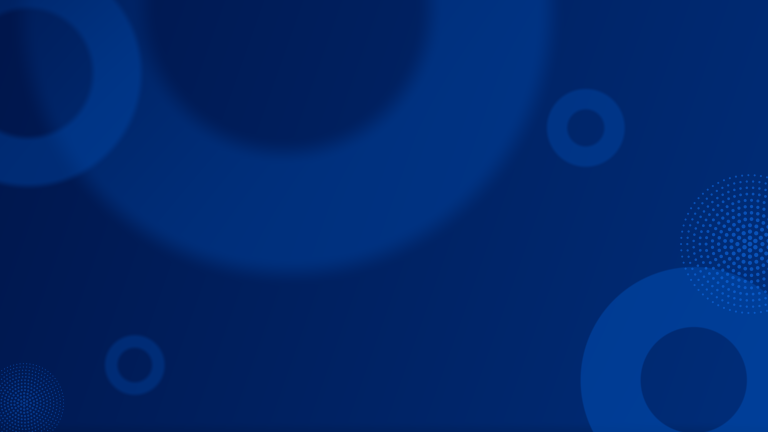
Reproduce this background procedurally as a WebGL 2 fragment shader.

```glsl
#version 300 es
precision highp float;
// Deep blue diagonal gradient with translucent rings and halftone dot discs.
// Rings are differences of soft discs; the dots are laid out on concentric
// circles in polar cells. Lengths are in units of the canvas height.

uniform vec2 u_resolution;
out vec4 outColor;

const float TAU = 6.2831853;
const vec3 NAVY = vec3(0.0, 0.085, 0.295);
const vec3 ROYAL = vec3(0.0, 0.178, 0.476);
const vec3 RING_BLUE = vec3(0.0, 0.30, 0.70);
const vec3 DOT_BLUE = vec3(0.06, 0.42, 0.90);

// Filled disc with an edge that fades over +-soft.
float disc(float dist, float radius, float soft) {
    return 1.0 - smoothstep(radius - soft, radius + soft, dist);
}

// Ring opacity, rising from alpha.x at upper left to alpha.y at lower right.
float ring(vec2 p, float outer, float inner, float soft, vec2 alpha) {
    float dist = length(p);
    float shape = disc(dist, outer, soft) - disc(dist, inner, soft);
    float along = dot(p, vec2(0.6, -0.8)) / outer;
    return shape * mix(alpha.x, alpha.y, smoothstep(-1.0, 0.7, along));
}

// Concentric circles of dots that shrink toward the rim.
float dotDisc(vec2 p, float radius, float spacing, float pixel) {
    float row = floor(length(p) / spacing + 0.5);
    float count = max(1.0, floor(TAU * row));
    float stepAngle = TAU / count;
    float stagger = 0.5 * mod(row, 2.0);
    float cell = floor(atan(p.y, p.x) / stepAngle - stagger + 0.5);
    float angle = (cell + stagger) * stepAngle;
    vec2 center = row * spacing * vec2(cos(angle), sin(angle));
    float rim = row * spacing / radius;
    float size = spacing * mix(0.37, 0.15, clamp(rim, 0.0, 1.0));
    return disc(length(p - center), size, 0.7 * pixel) * step(rim, 1.0);
}

void main() {
    float pixel = 1.0 / u_resolution.y;
    vec2 p = gl_FragCoord.xy * pixel;
    // Keep the composition anchored to the width on other aspect ratios.
    p.x *= (16.0 / 9.0) * u_resolution.y / u_resolution.x;

    // Background gradient, with a faint shade along the bottom edge.
    float t = clamp(0.47 * p.x + 0.166 * (1.0 - p.y), 0.0, 1.0);
    vec3 color = mix(NAVY, ROYAL, t);
    color *= 1.0 - 0.08 * (1.0 - smoothstep(0.0, 0.025, p.y));

    // Blurred rings, from the largest to the smallest.
    float large = ring(p - vec2(0.664, 0.980), 0.611, 0.331, 0.034, vec2(0.12, 0.37));
    float corner = ring(p - vec2(0.065, 0.831), 0.262, 0.150, 0.010, vec2(0.20, 0.38));
    float upper = ring(p - vec2(1.356, 0.704), 0.090, 0.043, 0.005, vec2(0.38, 0.38));
    float lower = ring(p - vec2(0.312, 0.155), 0.069, 0.040, 0.006, vec2(0.33, 0.33));
    color = mix(color, RING_BLUE, large);
    color = mix(color, RING_BLUE, corner);
    color = mix(color, RING_BLUE, upper);
    color = mix(color, RING_BLUE, lower);

    // Crisp ring at the lower right.
    float crisp = ring(p - vec2(1.606, 0.120), 0.262, 0.123, pixel, vec2(0.53, 0.55));
    color = mix(color, RING_BLUE, crisp);

    // Halftone discs on top.
    float bigDots = dotDisc(p - vec2(1.736, 0.435), 0.162, 0.0145, pixel);
    float smallDots = dotDisc(p - vec2(0.056, 0.067), 0.095, 0.0076, pixel);
    color = mix(color, DOT_BLUE, 0.60 * bigDots);
    color = mix(color, DOT_BLUE, 0.40 * smallDots);

    outColor = vec4(color, 1.0);
}
```
